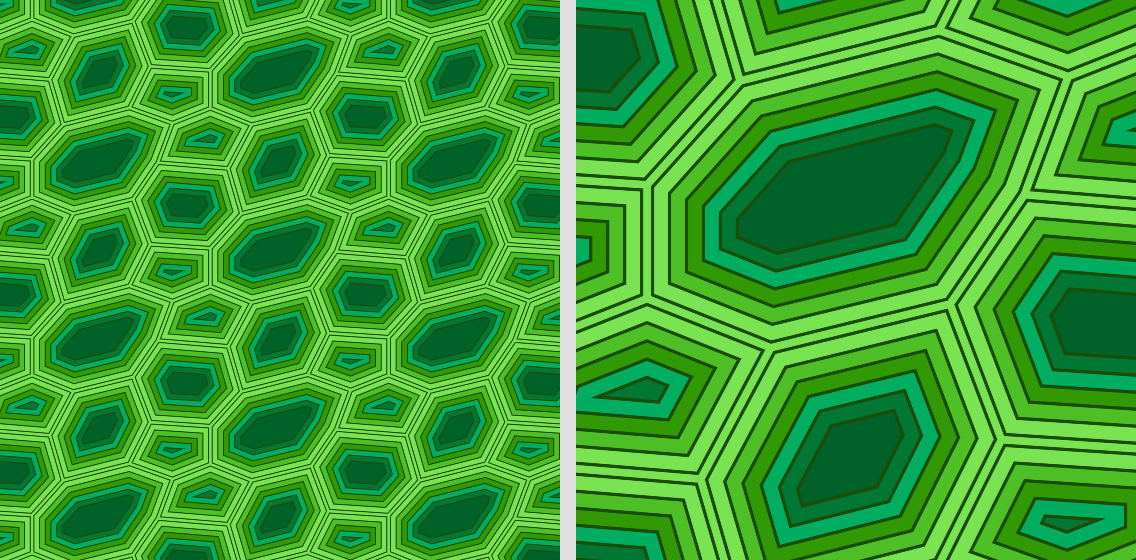
Left, the full canvas; right, a detail of the centre.
Reproduce this pattern procedurally as a WebGL 2 fragment shader.

```glsl
#version 300 es
precision highp float;

uniform vec2 u_resolution;
out vec4 outColor;

// Layout: design units per canvas side, y pointing down
const float UNITS = 768.0;
const vec2 PERIOD = vec2(489.0, 244.0);
const vec2 DOWN = vec2(0.0, 244.0);
const vec2 HALF_STEP = vec2(244.5, 122.0);
const vec2 LEFT_DOWN = vec2(-244.5, 122.0);

// Rings inside each cell
const float FIRST_INSET = 2.5;
const float RING_STEP = 7.75;
const float LINE_WIDTH = 1.5;
const int RINGS = 6;

const vec3 LINE_COLOR = vec3(0.10, 0.30, 0.04);
const vec3 LIME = vec3(0.48, 0.89, 0.32);
const vec3 RING_COLORS[RINGS] = vec3[](
    LIME,
    vec3(0.31, 0.75, 0.15),
    vec3(0.19, 0.60, 0.01),
    vec3(0.00, 0.68, 0.38),
    vec3(0.00, 0.47, 0.20),
    vec3(0.00, 0.38, 0.16));

// Corners of the large plate, clockwise from its upper left
const vec2 P0 = vec2(331.0, 293.0);
const vec2 P1 = vec2(422.0, 270.0);
const vec2 P2 = vec2(481.0, 291.0);
const vec2 P3 = vec2(461.0, 345.0);
const vec2 P4 = vec2(427.0, 395.0);
const vec2 P5 = vec2(345.0, 415.0);
const vec2 P6 = vec2(288.5, 392.5);
const vec2 P7 = vec2(288.5, 340.5);
// The two joints that touch only smaller plates
const vec2 JOINT_LEFT = vec2(206.0, 335.0);
const vec2 JOINT_LOW = vec2(313.0, 475.0);

// Distance inward from the nearest side of a convex polygon
float polygonInset(vec2 p, vec2 corners[8], int count) {
    float inset = 1e5;
    for (int i = 0; i < count; i++) {
        vec2 a = corners[i];
        vec2 side = normalize(corners[(i + 1) % count] - a);
        inset = min(inset, dot(p - a, vec2(-side.y, side.x)));
    }
    return inset;
}

// The same for all copies, laid out in staggered columns
float plateInset(vec2 p, vec2 corners[8], int count) {
    vec2 center = 0.5 * (corners[0] + corners[count / 2]);
    float inset = -1e5;
    for (int k = 0; k < 2; k++) {
        vec2 q = (p - center - float(k) * HALF_STEP) / PERIOD;
        q = center + (fract(q + 0.5) - 0.5) * PERIOD;
        inset = max(inset, polygonInset(q, corners, count));
    }
    return inset;
}

// Five interlocking plates fill one period
float tilingInset(vec2 p) {
    vec2 none = vec2(0.0);
    vec2 large[8] = vec2[](P0, P1, P2, P3, P4, P5, P6, P7);
    vec2 tilted[8] = vec2[](P5, P4, JOINT_LEFT + HALF_STEP,
        P1 + DOWN, P0 + DOWN, JOINT_LOW, none, none);
    vec2 level[8] = vec2[](P3 - HALF_STEP, JOINT_LOW - DOWN, P0, P7,
        JOINT_LEFT, P4 - HALF_STEP, none, none);
    vec2 smallUpper[8] = vec2[](JOINT_LEFT, P7, P6, P2 + LEFT_DOWN,
        P1 + LEFT_DOWN, none, none, none);
    vec2 smallLower[8] = vec2[](P6, P5, JOINT_LOW, P3 + LEFT_DOWN,
        P2 + LEFT_DOWN, none, none, none);

    float inset = plateInset(p, large, 8);
    inset = max(inset, plateInset(p, tilted, 6));
    inset = max(inset, plateInset(p, level, 6));
    inset = max(inset, plateInset(p, smallUpper, 5));
    return max(inset, plateInset(p, smallLower, 5));
}

void main() {
    float scale = UNITS / min(u_resolution.x, u_resolution.y);
    vec2 p = gl_FragCoord.xy * scale;
    p.y = UNITS - p.y;
    float inset = tilingInset(p);

    // Nested fills, each with an outline along its rim
    float soft = 0.5 * scale;
    vec3 color = LIME;
    float line = 0.0;
    for (int i = 0; i < RINGS; i++) {
        float d = inset - FIRST_INSET - RING_STEP * float(i);
        color = mix(color, RING_COLORS[i], smoothstep(-soft, soft, d));
        float edge = abs(d) - 0.5 * LINE_WIDTH;
        line = max(line, 1.0 - smoothstep(-soft, soft, edge));
    }
    outColor = vec4(mix(color, LINE_COLOR, line), 1.0);
}
```
